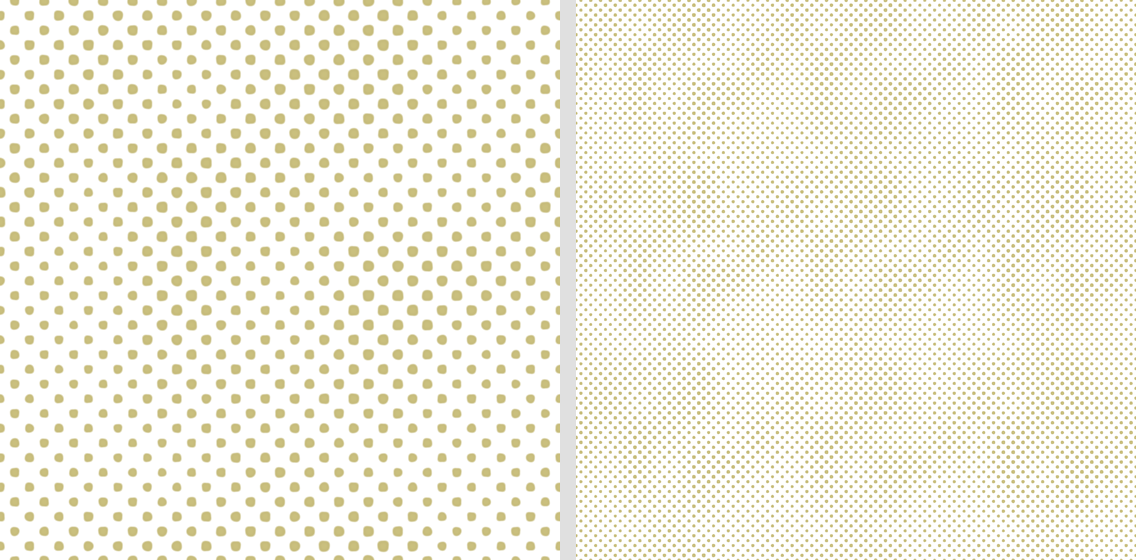
Left, the tile; right, the same tile 3 across and 3 down.
Give the GLSL for this pattern, as a WebGL 2 fragment shader.

```glsl
#version 300 es
precision highp float;

uniform vec2 u_resolution;
out vec4 fragColor;

const float REPEATS = 19.0;               // cells across and down, two dots each
const vec2 FIRST_DOT = vec2(0.0, 0.47);   // dot position inside a cell
const float RADIUS = 0.168;               // mean dot radius, in cells
const float DRIFT = 0.046;                // slow radius change over the canvas
const float JITTER = 0.010;               // radius change from dot to dot
const float WOBBLE = 0.006;               // unevenness of the outline
const float EDGE = 0.036;                 // half width of the soft edge
const float DRIFT_CELLS = 6.0;            // noise cells across the canvas
const float ROUND_POWER = 2.15;           // outline exponent, 2 is a circle
const float SQUARE_POWER = 3.0;
const float CORE_TINT = 0.018;            // paler middle of each dot
const vec3 PAPER = vec3(1.0);
const vec3 GOLD = vec3(0.775, 0.733, 0.478);

float hash(vec2 p) {
    vec3 q = fract(p.xyx * vec3(0.1031, 0.1030, 0.0973));
    q += dot(q, q.yzx + 33.33);
    return fract((q.x + q.y) * q.z);
}

// Value noise that wraps after "period" cells
float wrappedNoise(vec2 p, float period) {
    vec2 cell = floor(p);
    vec2 f = fract(p);
    f = f * f * (3.0 - 2.0 * f);
    vec2 lo = mod(cell, period);
    vec2 hi = mod(cell + 1.0, period);
    float bottom = mix(hash(lo + 7.0), hash(vec2(hi.x, lo.y) + 7.0), f.x);
    float top = mix(hash(vec2(lo.x, hi.y) + 7.0), hash(hi + 7.0), f.x);
    return mix(bottom, top, f.y);
}

// Distance from the centre in a norm between circle and square
float roundedNorm(vec2 d, float power) {
    vec2 a = pow(abs(d) + 1e-5, vec2(power));
    return pow(a.x + a.y, 1.0 / power);
}

void main() {
    vec2 p = gl_FragCoord.xy / u_resolution * REPEATS;
    float pixel = REPEATS / min(u_resolution.x, u_resolution.y);
    float soft = max(EDGE, 0.6 * pixel);
    float ink = 0.0;
    float core = 0.0;

    // Two square grids, the second shifted by half a cell
    for (int layer = 0; layer < 2; layer++) {
        vec2 offset = FIRST_DOT + 0.5 * float(layer);
        vec2 id = floor(p - offset + 0.5);
        vec2 d = p - offset - id;
        vec2 key = mod(id, REPEATS) + 31.0 * float(layer);

        // Dot size: slow drift plus a little jitter
        vec2 site = (id + offset) / REPEATS * DRIFT_CELLS;
        float radius = RADIUS
            + DRIFT * (wrappedNoise(site, DRIFT_CELLS) - 0.5)
            + JITTER * (hash(key) - 0.5);

        // Uneven, slightly squared outline
        float angle = atan(d.y, d.x + 1e-6);
        radius += WOBBLE * sin(3.0 * angle + 6.2832 * hash(key + 3.7));
        float power = mix(ROUND_POWER, SQUARE_POWER, hash(key + 11.3));
        float dist = roundedNorm(d, power);

        ink = max(ink, 1.0 - smoothstep(radius - soft, radius + soft, dist));
        core = max(core, 1.0 - smoothstep(0.3 * radius, 0.8 * radius, dist));
    }

    vec3 dotColor = GOLD + CORE_TINT * core;
    fragColor = vec4(mix(PAPER, dotColor, ink), 1.0);
}
```
